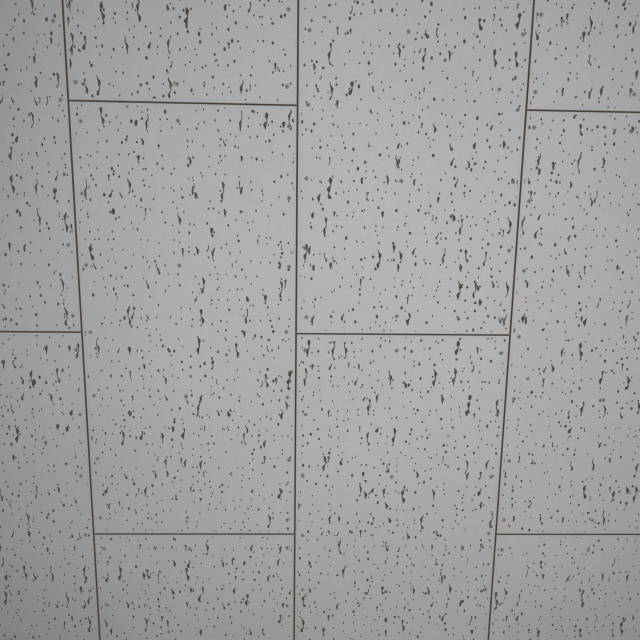
A Shadertoy shader for this texture:

```glsl
// Mineral-fibre ceiling panels in staggered columns, seen at a slight angle.
// A perspective map gives panel coordinates; hashed grid cells then scatter
// pinholes and wormy vertical fissures, with rows of screws near the edges.

vec3 hash3(vec3 p) {
    p = fract(p * vec3(0.1031, 0.1030, 0.0973));
    p += dot(p, p.yxz + 33.33);
    return fract((p.xxy + p.yxx) * p.zyx);
}

float valueNoise(vec2 p) {
    vec2 i = floor(p), f = fract(p);
    f = f * f * (3.0 - 2.0 * f);
    float a = hash3(vec3(i, 7.0)).x, b = hash3(vec3(i + vec2(1, 0), 7.0)).x;
    float c = hash3(vec3(i + vec2(0, 1), 7.0)).x, d = hash3(vec3(i + 1.0, 7.0)).x;
    return mix(mix(a, b, f.x), mix(c, d, f.x), f.y);
}

// Round holes, at most one per cell
float pinholes(vec2 p, float cells, float chance, float seed) {
    vec2 id = floor(p * cells);
    vec3 h = hash3(vec3(id, seed));
    vec3 k = hash3(vec3(id, seed + 17.3));
    vec2 q = p - (id + 0.12 + 0.76 * h.xy) / cells;
    float radius = mix(0.0026, 0.0056, k.y * k.y * k.y);
    return k.x < chance ? length(q * vec2(1.0, mix(0.65, 1.0, k.z))) - radius : 1.0;
}

// Wormy cracks: a wavy round-ended stroke whose width swells and thins
float fissures(vec2 p, vec2 cells, float chance, float size, float seed) {
    vec2 id = floor(p * cells);
    vec3 h = hash3(vec3(id, seed));
    vec3 k = hash3(vec3(id, seed + 31.7));
    vec2 q = p - (id + vec2(0.2, 0.4) + vec2(0.6, 0.2) * h.xy) / cells;
    float halfLength = size * mix(0.35, 1.0, k.y);
    float phase = 6.28 * h.z;
    float y = clamp(q.y, -halfLength, halfLength);
    float bend = 0.0045 * sin(y * 75.0 + phase) + 0.0016 * sin(y * 210.0 + phase * 3.0);
    float lumps = 0.62 + 0.38 * sin(y * mix(80.0, 170.0, k.z) + phase * 2.0);
    float radius = mix(0.0042, 0.0078, k.z * k.z) * lumps;
    float d = length(vec2(q.x - bend, q.y - y)) - radius;
    return k.x < chance ? d * 0.9 : 1.0;
}

// Distance to the nearest screw: seven along each long edge, four down the middle
float screws(vec2 p, float seed) {
    float result = 1.0;
    for (int i = 0; i < 3; i++) {
        float steps = i == 1 ? 3.0 : 6.0;
        float x = i == 0 ? 0.042 : i == 1 ? 0.47 : 0.962;
        float k = clamp(round((p.y - 0.08) / 1.84 * steps), 0.0, steps);
        vec2 jitter = 0.016 * (hash3(vec3(k, float(i), seed)).xy - 0.5);
        result = min(result, length(p - vec2(x, 0.08 + 1.84 * k / steps) - jitter));
    }
    return result;
}

void mainImage(out vec4 fragColor, in vec2 fragCoord) {
    vec2 uv = fragCoord / iResolution.xy;

    // Perspective: columns narrow towards the bottom, rows compress with them
    float down = 1.0 - uv.y;
    float width = 0.3685 - 0.0651 * down;
    float u = (uv.x - 0.466 + 0.0065 * down) / width;
    float tilted = down - 0.03 * uv.y * uv.y * (uv.x - 0.465);
    float v = (1.0 / (0.3685 - 0.0651 * tilted) - 2.795) / 0.388;

    // Panels are twice as tall as wide; alternate columns shift by half
    float column = floor(u);
    v += 0.5 * mod(column + 1.0, 2.0);
    vec2 p = vec2(fract(u), 2.0 * fract(v));
    float seed = 40.0 + column * 13.7 + floor(v) * 5.3;
    float aa = 0.75 / (iResolution.y * width);

    // Uneven daylight over faintly mottled paint
    vec2 fromLight = uv - vec2(0.6, 0.6);
    float light = 0.707 - 0.29 * dot(fromLight, fromLight);
    light += 0.012 * (valueNoise(uv * 7.0) - 0.5) + 0.014 * (valueNoise(uv * 230.0) - 0.5);
    vec3 color = light * mix(vec3(1.0, 1.005, 0.985), vec3(1.0, 0.995, 1.008), uv.y);

    // Pores, kept clear of the panel rim
    float edgeX = min(p.x, 1.0 - p.x), edgeY = min(p.y, 2.0 - p.y);
    float pores = pinholes(p, 21.0, 0.68, seed);
    pores = min(pores, pinholes(p + 0.021, 14.0, 0.5, seed + 3.1));
    pores = min(pores, fissures(p, vec2(10.0, 7.0), 0.27, 0.043, seed + 5.9));
    pores = min(pores, fissures(p + 0.037, vec2(13.0, 13.0), 0.27, 0.017, seed + 8.7));
    pores = max(pores, 0.016 - min(edgeX, edgeY));
    vec3 poreColor = mix(vec3(0.28, 0.27, 0.26), vec3(0.25, 0.22, 0.18), valueNoise(p * 9.0 + seed));
    color = mix(color, poreColor, 0.9 * (1.0 - smoothstep(-aa, aa, pores)));

    // Screw heads: grey disc, darker ring and recess
    float screw = screws(p, seed);
    color = mix(color, vec3(0.55), 0.6 * (1.0 - smoothstep(-aa, aa, screw - 0.0085)));
    color = mix(color, vec3(0.36), 0.6 * (1.0 - smoothstep(-aa, aa, abs(screw - 0.0078) - 0.0012)));
    color = mix(color, vec3(0.27), 0.8 * (1.0 - smoothstep(-aa, aa, screw - 0.0042)));

    // Brown seams between panels, with a faint soft shade beside them
    float seam = min(edgeX - 0.0037, edgeY - 0.0033);
    color *= 1.0 - 0.03 * exp(-max(seam, 0.0) * 110.0);
    color = mix(color, vec3(0.27, 0.235, 0.205), 1.0 - smoothstep(-aa, aa, seam));

    fragColor = vec4(color, 1.0);
}
```
